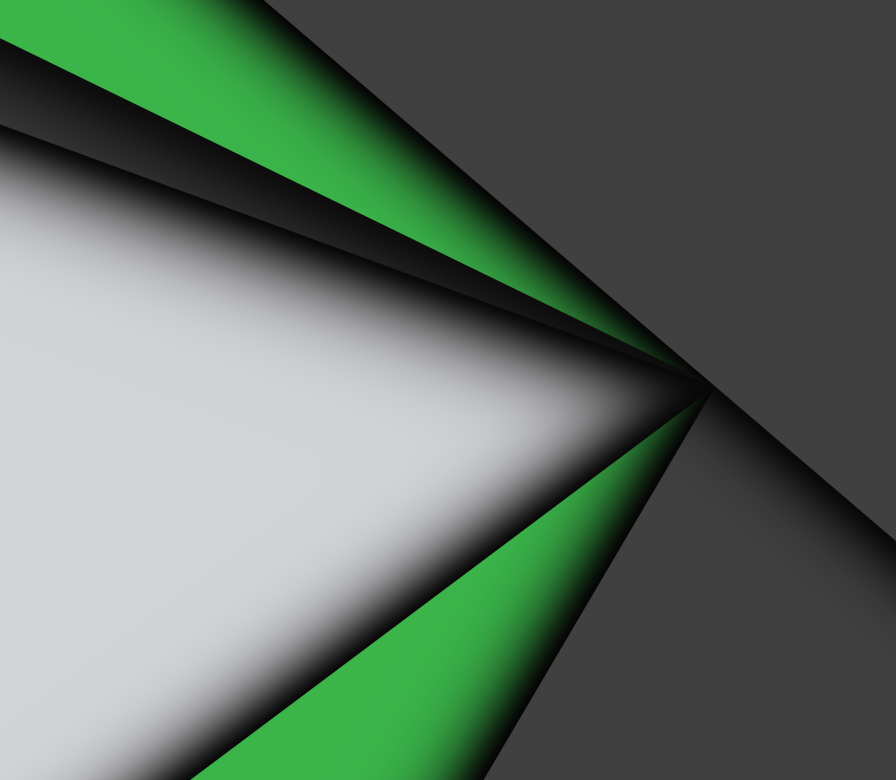
Write a WebGL 1 fragment shader that draws this background.

```glsl
precision mediump float;
// Overlapping paper-like wedges of charcoal, green and silver meeting at one point.
// Each sheet is a half-plane through that point, layered back to front and
// darkened by a soft shadow that fades with distance from the covering edge.

uniform vec2 u_resolution;

// Signed distance to a line through the origin, positive left of its direction.
float edgeDistance(vec2 p, vec2 direction) {
    return dot(p, normalize(vec2(-direction.y, direction.x)));
}

// Light that returns with distance from a shadow-casting edge.
float lightAway(float distanceToEdge, float reach) {
    return 1.0 - exp(-pow(max(distanceToEdge, 0.0) / reach, 1.5));
}

// Antialiased coverage of a half-plane.
float cover(float d) {
    float halfPixel = 0.7 / u_resolution.y;
    return smoothstep(-halfPixel, halfPixel, d);
}

void main() {
    // Coordinates in canvas heights, centred on the shared tip.
    vec2 p = gl_FragCoord.xy / u_resolution.y - vec2(0.917, 0.5045);

    vec3 charcoal = vec3(0.252, 0.25, 0.251);
    vec3 green = vec3(0.23, 0.71, 0.29);
    vec3 silver = vec3(0.825, 0.83, 0.84);
    vec3 shadow = vec3(0.035, 0.031, 0.032);

    // Edges fanning out from the tip, counter-clockwise.
    float diagonal = edgeDistance(p, vec2(-0.388, 0.332));
    float bandTop = edgeDistance(p, vec2(-0.614, 0.299));
    float silverTop = edgeDistance(p, vec2(-0.614, 0.225));
    float silverBase = edgeDistance(p, vec2(-0.451, -0.338));
    float greenBase = edgeDistance(p, vec2(-0.199, -0.338));

    // Upper green strip and the dark band beneath it.
    vec3 color = mix(shadow * 0.6, green, lightAway(diagonal, 0.053));
    vec3 band = mix(shadow * 1.5, charcoal, lightAway(bandTop, 0.075));
    color = mix(color, band, cover(bandTop));

    // Silver wedge, shaded from both sides.
    float silverLight = lightAway(silverTop, 0.07) * lightAway(-silverBase, 0.055);
    color = mix(color, mix(shadow, silver, silverLight), cover(silverTop));

    // Lower green strip and the charcoal floor.
    vec3 lowerGreen = mix(shadow * 0.6, green, lightAway(-greenBase, 0.053));
    color = mix(color, lowerGreen, cover(silverBase));
    vec3 lowerFloor = mix(shadow, charcoal, lightAway(diagonal, 0.048));
    color = mix(color, lowerFloor, cover(greenBase));

    // Flat top sheet over the diagonal.
    color = mix(color, charcoal, cover(-diagonal));
    gl_FragColor = vec4(color, 1.0);
}
```
